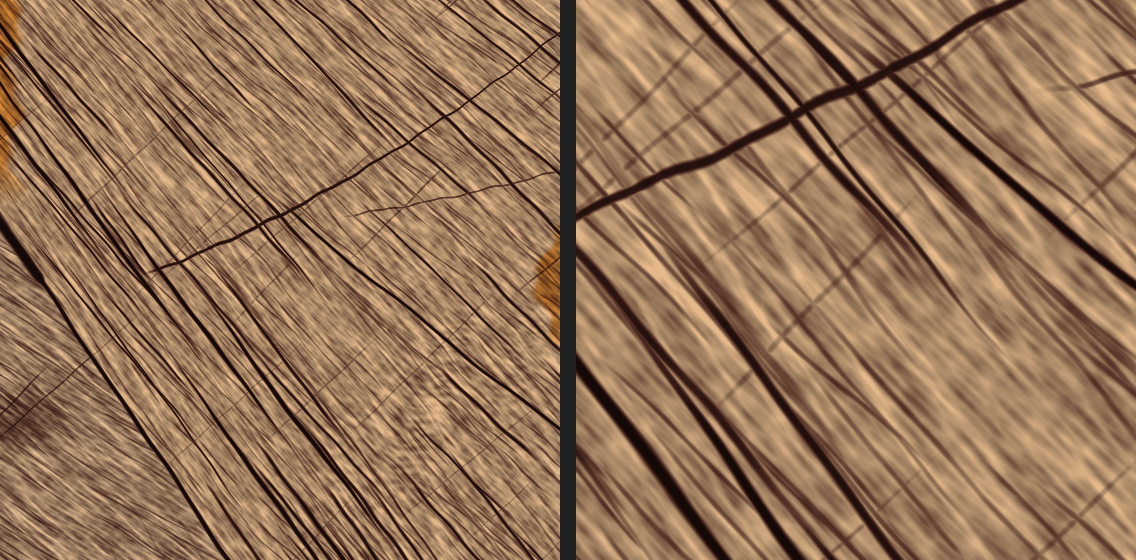
Left: the whole. Right: its middle third, enlarged.
Reproduce this texture procedurally as a Shadertoy shader.

```glsl
vec3 hash3(vec2 p) {
    vec3 k = vec3(dot(p, vec2(127.1, 311.7)), dot(p, vec2(269.5, 183.3)), dot(p, vec2(419.2, 371.9)));
    return fract(sin(k) * 43758.545);
}

// Cellular noise: distance to the nearest scattered point
float cellular(vec2 p) {
    float nearest = 2.0;
    for (int y = -1; y <= 1; y++)
    for (int x = -1; x <= 1; x++) {
        vec2 id = floor(p) + vec2(x, y);
        nearest = min(nearest, length(id + hash3(id).xy - p));
    }
    return nearest;
}

// Tapered, nearly straight slits scattered along the x axis of q
float slits(vec2 q, vec2 cells, float width, float share) {
    float cover = 0.0;
    for (int y = -1; y <= 1; y++)
    for (int x = -1; x <= 1; x++) {
        vec2 id = floor(q * cells) + vec2(x, y);
        vec3 h = hash3(id + cells);
        vec2 c = q - (id + h.xy) / cells;
        float pick = fract(h.z * 17.3 + h.x);
        float reach = (0.3 + 0.6 * h.z) / cells.x;
        c.y += 0.14 * (h.y - 0.5) * c.x + 0.0007 * sin(c.x * 60.0 + 6.3 * h.x);
        float taper = clamp(1.6 * (1.0 - c.x * c.x / (reach * reach)), 0.0, 1.0);
        float w = width * taper * (0.4 + 0.8 * h.x);
        float slit = taper * (1.0 - smoothstep(0.3 * w, w + 0.0016, abs(c.y)));
        cover = max(cover, slit * step(pick, share));
    }
    return cover;
}

float lineMask(float dist, float width) {
    return 1.0 - smoothstep(0.4 * width, width + 0.0016, abs(dist));
}

mat2 turn(float a) {
    return mat2(cos(a), -sin(a), sin(a), cos(a));
}

void mainImage(out vec4 fragColor, in vec2 fragCoord) {
    vec2 uv = fragCoord / iResolution.xy;
    vec2 p = uv - 0.5;

    // Fanning grain: x runs along the fibres, y across them
    vec2 q = vec2(dot(p, vec2(0.66, -0.75)), dot(p, vec2(0.75, 0.66)));
    q.y /= 1.0 + 0.25 * q.x;
    q.y += 0.001 * sin(q.x * 17.0 + q.y * 9.0) + 0.0005 * sin(q.x * 53.0 - q.y * 31.0);
    float split = q.y + 0.357 + 0.04 * q.x;
    float outer = 1.0 - smoothstep(-0.004, 0.004, split);
    float band = smoothstep(-0.37, -0.32, q.y) * (1.0 - smoothstep(-0.14, 0.0, q.y));
    vec2 g = vec2(q.x, q.y - 0.36 * q.x * outer);

    // Fibre tone
    float grain = 0.4 * cellular(g * vec2(14.0, 120.0))
                + 0.35 * cellular(turn(0.08) * g * vec2(30.0, 190.0) + 7.0)
                + 0.25 * cellular(turn(-0.1) * g * vec2(9.0, 65.0) + 3.0);
    float tone = 0.693 + 0.75 * (grain - 0.47);
    tone += 0.03 * (cellular(uv * 5.0) - 0.45);

    // Growth rings and faint saw marks
    float radius = length((uv - vec2(0.46, 0.59)) * vec2(1.0, 0.9));
    tone += 0.016 * sin(radius * 190.0 + 2.0 * sin(uv.x * 9.0));
    tone += 0.016 * sin(q.x * 330.0 + 3.0 * sin(q.y * 23.0));
    tone += 0.07 * (cellular(uv * 110.0) - 0.5);

    // Torn, curled fibres
    vec2 tornAt = turn(0.8) * (uv - vec2(0.78, 0.28));
    float torn = 1.0 - smoothstep(0.05, 0.26, length(tornAt * vec2(0.7, 1.5)));
    vec2 curl = turn(0.45) * q + 0.008 * vec2(sin(q.y * 70.0), sin(q.x * 42.0 + q.y * 25.0));
    tone += torn * 0.35 * (cellular(curl * vec2(22.0, 85.0)) - 0.46);

    // Pale raised fibres
    float pale = slits(turn(-0.1) * g + 0.31, vec2(8.0, 55.0), 0.0022, 0.6);
    tone += 0.13 * pale * (0.8 + 0.4 * torn + 0.5 * outer);

    // Weathered part beyond the main split
    tone -= 0.07 * outer;
    float stain = 1.0 - smoothstep(0.01, 0.11, length((uv - vec2(0.05, 0.25)) * vec2(0.8, 1.4)));
    tone -= 0.2 * stain * outer;

    // Fine and medium cracks along the grain, with lit lips
    float fine = slits(g, vec2(6.0, 60.0), 0.0013, 0.5);
    float slanted = slits(turn(0.09) * g + 0.6, vec2(7.0, 42.0), 0.0013, 0.4);
    float medium = slits(q + 0.17, vec2(3.2, 22.0), 0.0027, 0.33) * (1.0 - 0.8 * outer);
    float dense = band * slits(q + 0.43, vec2(2.4, 27.0), 0.0028, 0.5);
    float lip = slits(q + 0.17 - vec2(0.0, 0.0055), vec2(3.2, 22.0), 0.002, 0.33);
    tone += 0.09 * lip * (1.0 - outer);
    float dark = max(max(0.4 * fine, 0.5 * slanted), 0.92 * max(medium, dense));

    // Thin cracks across the grain
    float across = slits(turn(0.75) * p, vec2(4.0, 13.0), 0.0012, 0.35);
    dark = max(dark, across * mix(0.3, 0.6, max(outer, smoothstep(0.1, 0.4, q.y))));

    // Long cracks
    for (int i = 0; i < 4; i++) {
        float n = float(i);
        float path = q.y + 0.125 + 0.037 * n + 0.05 * q.x + 0.002 * sin(q.x * 11.0 + n * 2.4);
        float width = 0.0024 + 0.0022 * sin(q.x * 8.0 + n * 1.9);
        dark = max(dark, lineMask(path, width) * smoothstep(-0.001, 0.003, width));
    }
    float rightPath = q.y - 0.106 - 0.13 * q.x + 0.0015 * sin(q.x * 24.0);
    dark = max(dark, lineMask(rightPath, 0.0025) * smoothstep(-0.15, -0.05, q.x));
    float gape = 0.0042 + 0.0085 * (1.0 - smoothstep(-0.29, -0.27, q.x));
    dark = max(dark, lineMask(split + 0.001 * sin(q.x * 31.0), gape));

    // Curved cracks through the pith
    float x = uv.x - 0.26;
    float ragged = 0.0015 * sin(uv.x * 63.0) + 0.0008 * sin(uv.x * 141.0);
    float heart = (uv.y - 0.51 - 0.37 * x - 0.29 * x * x + ragged) * 0.88;
    float heartWidth = 0.001 + 0.0022 * exp(-18.0 * (x - 0.23) * (x - 0.23));
    dark = max(dark, 0.9 * lineMask(heart, heartWidth) * smoothstep(-0.01, 0.03, x));
    x = uv.x - 0.62;
    float branch = uv.y - 0.615 - 0.15 * x - 0.16 * x * x + ragged;
    dark = max(dark, 0.6 * lineMask(branch, 0.0012) * smoothstep(-0.02, 0.03, x));

    // Tone to wood colour, slightly greyer outside the split
    tone = mix(clamp(tone, 0.3, 0.9), 0.08, dark);
    vec3 colour = tone * mix(vec3(1.0, 0.45, 0.36), vec3(1.0, 0.805, 0.605), smoothstep(0.06, 0.68, tone));
    colour = mix(colour, vec3(dot(colour, vec3(0.4, 0.4, 0.2))), 0.08 * outer);

    // Orange bark at the rims
    float wobble = 0.012 * sin(uv.y * 41.0) + 0.007 * sin(uv.y * 97.0);
    float leftBark = smoothstep(0.62, 0.72, uv.y) * (1.0 - smoothstep(0.0, 0.02, uv.x - 0.015 - wobble));
    float rightBark = 1.0 - smoothstep(0.85, 1.15, length((uv - vec2(1.01, 0.49)) / vec2(0.045 + wobble, 0.11)));
    colour *= mix(vec3(1.0), vec3(0.95, 0.74, 0.4), max(leftBark, rightBark));

    fragColor = vec4(colour, 1.0);
}
```
